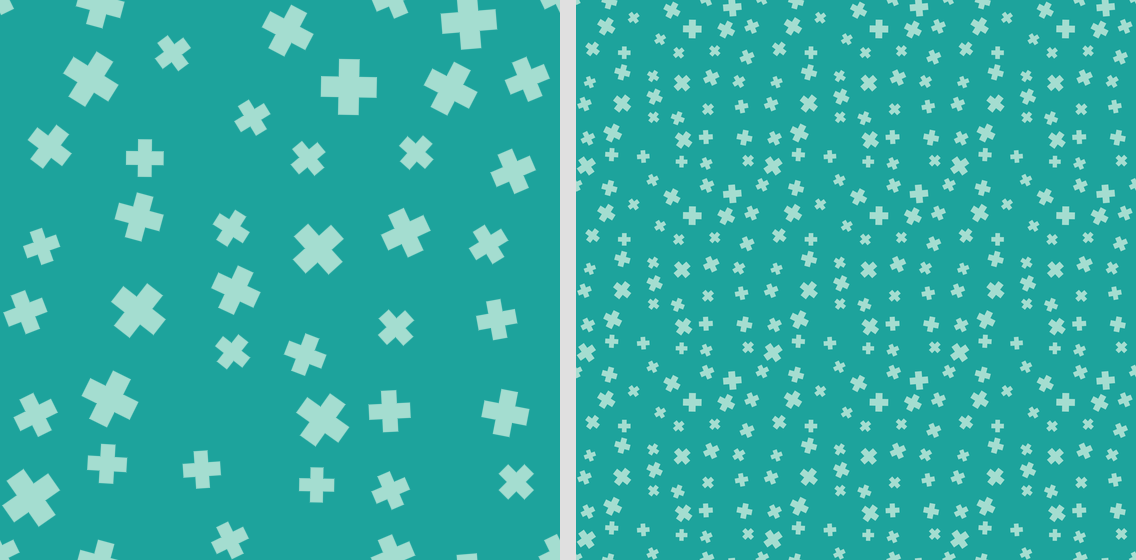
Left: one tile. Right: repeated 3 by 3.
Reproduce this pattern procedurally as a three.js fragment shader.

```glsl
varying vec2 vUv;

const vec3 TEAL = vec3(0.112, 0.640, 0.612);
const vec3 MINT = vec3(0.642, 0.865, 0.816);

const int COUNT = 41;              // crosses per tile
const float LATTICE_STEP = 6.0;    // rise per point, gives an even spread
const float MIN_REACH = 0.031;     // centre to arm tip
const float MAX_REACH = 0.051;
const float ARM_RATIO = 0.37;      // arm width over full length
const float ROOM = 0.078;          // free radius around each lattice point
const float SWAY = 0.03;           // slow bend of the lattice
const float EDGE = 0.0014;         // half width of the soft edge
const float SEED = 3.0;
const float TAU = 6.28318;

float hash(float index, float channel) {
  return fract(sin(dot(vec2(index, channel + SEED), vec2(127.1, 311.7))) * 43758.5453);
}

mat2 rotation(float angle) {
  float c = cos(angle);
  float s = sin(angle);
  return mat2(c, -s, s, c);
}

// Signed distance to a plus with square arm ends
float crossDistance(vec2 p, float reach) {
  p = abs(p);
  float along = max(p.x, p.y);
  float across = min(p.x, p.y);
  return max(along - reach, across - reach * ARM_RATIO);
}

// Wrapping lattice point, bent and jittered; small crosses wander further
vec2 crossCentre(float index, float reach) {
  vec2 centre = fract(vec2(index, index * LATTICE_STEP) / float(COUNT));
  centre.x += SWAY * sin(TAU * (centre.y + 0.15));
  centre.y += SWAY * sin(TAU * (centre.x + 0.60));
  float angle = TAU * hash(index, 1.0);
  float wander = (ROOM - reach) * sqrt(hash(index, 2.0));
  return centre + wander * vec2(cos(angle), sin(angle));
}

void main() {
  float nearest = 1.0;
  for (int i = 0; i < COUNT; i++) {
    float index = float(i);
    float size = hash(index, 3.0);
    float reach = mix(MIN_REACH, MAX_REACH, size * size);

    // Shortest offset across the tile borders
    vec2 offset = vUv - crossCentre(index, reach);
    offset -= floor(offset + 0.5);

    offset = rotation(TAU * 0.25 * hash(index, 4.0)) * offset;
    nearest = min(nearest, crossDistance(offset, reach));
  }

  float cover = 1.0 - smoothstep(-EDGE, EDGE, nearest);
  gl_FragColor = vec4(mix(TEAL, MINT, cover), 1.0);
}
```
